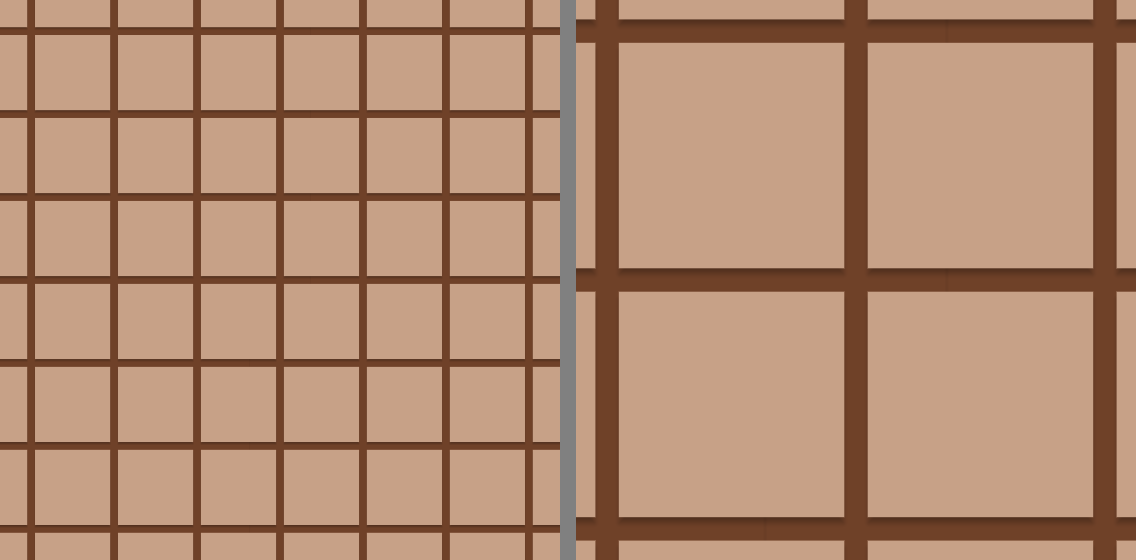
Left, the full canvas; right, a detail of the centre.
Write a Shadertoy shader that draws this pattern.

```glsl
// Square tan tiles over a brown base, separated by even gaps.
// Each tile is a box distance in a repeated cell and drops a soft shadow
// downward into the gap; faint joints in the base show between the rows.

#define REPEATS 6.75
#define GAP 0.094
#define SHADOW_DROP 0.027
#define SHADOW_SPREAD -0.007
#define SHADOW_BLUR 0.027
#define SHADOW_STRENGTH 0.30
#define JOINT_OFFSET 0.365
#define JOINT_STRENGTH 0.05
#define TILE_COLOR vec3(0.780, 0.633, 0.530)
#define BASE_COLOR vec3(0.437, 0.255, 0.157)

// Signed distance to an axis-aligned square.
float squareDistance(vec2 p, float halfSize) {
    vec2 d = abs(p) - halfSize;
    return length(max(d, 0.0)) + min(max(d.x, d.y), 0.0);
}

void mainImage(out vec4 fragColor, in vec2 fragCoord) {
    // Grid centred on the canvas, with a gap crossing in the middle
    vec2 p = (fragCoord - 0.5 * iResolution.xy) / iResolution.y * REPEATS;
    vec2 cell = fract(p) - 0.5;
    float pixel = REPEATS / iResolution.y;
    float halfTile = 0.5 * (1.0 - GAP);

    // Base with a faint joint on one side of centre, swapping below the middle
    float side = p.y > -0.5 ? 1.0 : -1.0;
    float joint = 1.0 - smoothstep(0.0, max(0.012, pixel), abs(p.x - side * JOINT_OFFSET));
    vec3 color = BASE_COLOR * (1.0 - JOINT_STRENGTH * joint);

    // Soft shadow under the lower edge of the tile
    float shadowDist = squareDistance(cell + vec2(0.0, SHADOW_DROP), halfTile + SHADOW_SPREAD);
    float shadow = 1.0 - smoothstep(-SHADOW_BLUR, SHADOW_BLUR, shadowDist);
    color *= 1.0 - SHADOW_STRENGTH * shadow;

    // Flat tile face with a smoothed edge
    float tileDist = squareDistance(cell, halfTile);
    float tile = clamp(0.5 - tileDist / pixel, 0.0, 1.0);
    color = mix(color, TILE_COLOR, tile);

    fragColor = vec4(color, 1.0);
}
```
